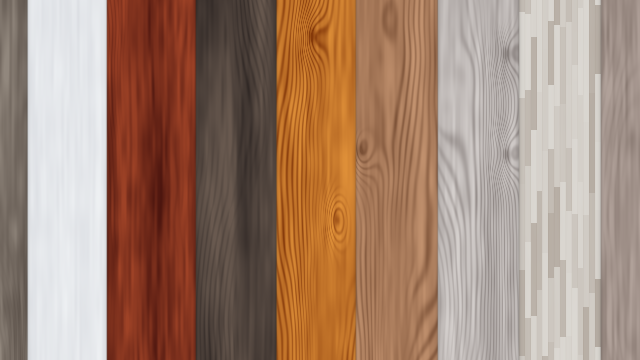
Give the GLSL for this texture, as a Shadertoy shader.

```glsl
// Row of nine vertical wood planks in different stains, with grain, knots and one strip mosaic.

const int PLANKS = 9;
const int MOSAIC = 7;
const float EDGES[10] = float[10](-0.083, 0.043, 0.167, 0.306, 0.432, 0.556, 0.684, 0.811, 0.939, 1.065);

// Stain of each plank: early wood (pale) and late wood (deep)
const vec3 PALE[9] = vec3[9](
    vec3(0.57, 0.53, 0.49), vec3(0.93, 0.94, 0.95), vec3(0.62, 0.26, 0.15),
    vec3(0.41, 0.35, 0.31), vec3(0.87, 0.56, 0.22), vec3(0.78, 0.59, 0.45),
    vec3(0.83, 0.81, 0.80), vec3(0.88, 0.87, 0.85), vec3(0.69, 0.63, 0.60));
const vec3 DEEP[9] = vec3[9](
    vec3(0.36, 0.32, 0.29), vec3(0.85, 0.86, 0.88), vec3(0.31, 0.09, 0.06),
    vec3(0.18, 0.15, 0.14), vec3(0.58, 0.28, 0.07), vec3(0.53, 0.36, 0.25),
    vec3(0.58, 0.55, 0.54), vec3(0.69, 0.65, 0.61), vec3(0.51, 0.45, 0.42));

// Strength of broad bands, fine fibres and growth rings
const vec3 GRAIN[9] = vec3[9](
    vec3(0.5, 0.9, 0.1), vec3(0.3, 0.7, 0.0), vec3(0.8, 0.8, 0.25),
    vec3(1.5, 0.5, 0.25), vec3(0.4, 0.6, 0.6), vec3(0.4, 0.5, 0.6),
    vec3(0.4, 0.6, 0.5), vec3(0.0, 0.2, 0.0), vec3(0.4, 0.9, 0.15));

// Knots: plank index, position across the plank, height
const vec3 KNOTS[5] = vec3[5](
    vec3(4, 0.45, 0.90), vec3(4, 0.76, 0.39), vec3(5, 0.05, 0.58),
    vec3(6, 0.85, 0.85), vec3(6, 0.85, 0.57));

float hash(vec2 p) {
    vec3 q = fract(vec3(p.xyx) * 0.1031);
    q += dot(q, q.yzx + 33.33);
    return fract((q.x + q.y) * q.z);
}

float noise(vec2 p) {
    vec2 i = floor(p), f = fract(p);
    f = f * f * (3.0 - 2.0 * f);
    return mix(mix(hash(i), hash(i + vec2(1, 0)), f.x),
               mix(hash(i + vec2(0, 1)), hash(i + vec2(1, 1)), f.x), f.y);
}

// x: bend of the rings around knots, y: darkness of the knot hearts
vec2 knotField(int plank, vec2 local, float width) {
    vec2 field = vec2(0.0);
    for (int i = 0; i < 5; i++) {
        if (int(KNOTS[i].x) != plank) continue;
        vec2 d = (local - KNOTS[i].yz) * vec2(width, 0.5);
        float r2 = dot(d, d);
        field += vec2(exp(-r2 * 700.0), exp(-r2 * 9000.0));
    }
    return field;
}

// 0 = early wood, 1 = late wood
float woodTone(vec2 p, float seed, vec3 strength, vec2 knot) {
    vec2 s = p + vec2(seed * 7.3, seed * 3.7);
    float wander = noise(s * vec2(8.0, 1.7));
    float sway = 0.025 * noise(s * vec2(5.0, 3.0));
    float bands = noise(vec2(s.x + sway, s.y) * vec2(22.0, 1.3));
    float fibres = 0.6 * noise(vec2(s.x + 0.3 * sway, s.y) * vec2(140.0, 6.0))
                 + 0.4 * noise(s * vec2(70.0, 14.0));
    float field = s.x + 0.16 * wander + 0.012 * noise(s * vec2(14.0, 9.0)) + 0.07 * knot.x;
    float rings = pow(0.5 + 0.5 * sin(field * 400.0), 2.0) - 0.3;
    float patches = smoothstep(0.25, 0.75, noise(s * vec2(10.0, 1.5) + 31.0) + 0.4 * knot.x);
    float t = 0.4 + strength.x * (bands - 0.5) + strength.y * (fibres - 0.5);
    return clamp(t + strength.z * rings * patches + 0.7 * knot.y, 0.0, 1.2);
}

// Narrow staggered strips, each with its own shade
float stripTone(vec2 local, float pixelAcross) {
    float x = local.x * 14.0;
    float column = floor(x);
    float y = local.y * mix(3.5, 6.0, hash(vec2(column, 5.0))) + 9.0 * hash(vec2(column, 2.0));
    float shade = hash(vec2(column, floor(y)) + 17.0);
    float gap = min(fract(x), 1.0 - fract(x));
    float seam = 1.0 - smoothstep(0.0, 14.0 * pixelAcross, gap);
    return 1.1 * shade * shade + 0.12 * seam;
}

vec3 plankColor(int i, vec2 uv, vec2 p, float pixel) {
    float width = EDGES[i + 1] - EDGES[i];
    vec2 local = vec2((uv.x - EDGES[i]) / width, uv.y);
    vec2 knot = knotField(i, local, width * p.x / max(uv.x, 1e-4));
    float tone = woodTone(p, float(i), GRAIN[i], knot);
    if (i == MOSAIC) tone = 0.75 * stripTone(local, pixel / width) + 0.3 * tone;
    // Slight shade where the board meets its neighbours
    float side = min(local.x, 1.0 - local.x) * width;
    float shade = 1.0 - 0.16 * exp(-side * 450.0);
    return mix(PALE[i], DEEP[i], tone) * shade;
}

void mainImage(out vec4 fragColor, in vec2 fragCoord) {
    vec2 uv = fragCoord / iResolution.xy;
    vec2 p = fragCoord / iResolution.y;
    float pixel = 1.0 / iResolution.x;
    vec3 color = vec3(0.0);
    for (int i = 0; i < PLANKS; i++) {
        float cover = smoothstep(-pixel, pixel, uv.x - EDGES[i])
                    - smoothstep(-pixel, pixel, uv.x - EDGES[i + 1]);
        if (cover > 0.0) color += cover * plankColor(i, uv, p, pixel);
    }
    fragColor = vec4(color, 1.0);
}
```
